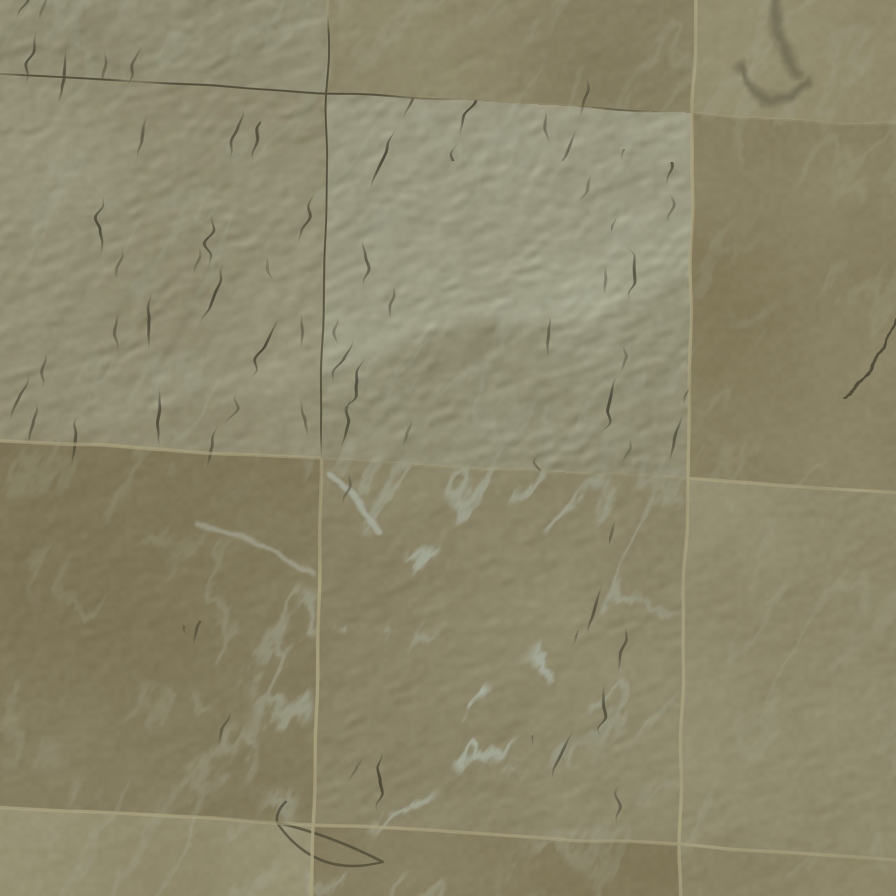
Reproduce this texture procedurally as a Shadertoy shader.

```glsl
// Weathered stone floor: slightly skewed square slabs with thin joints, wrinkles, pale veins and cracks.
#define TILE 0.409
#define ORIGIN vec2(0.349, 0.100)
#define SKEW vec2(-0.018, 0.058)
#define JOINT_WIDTH 0.0019
#define RELIEF 0.085
#define STONE_DARK vec3(0.465, 0.435, 0.335)
#define STONE_LIGHT vec3(0.645, 0.645, 0.555)
#define JOINT_COLOR vec3(0.66, 0.63, 0.49)
#define VEIN_COLOR vec3(0.66, 0.69, 0.63)
#define CRACK_COLOR vec3(0.27, 0.26, 0.20)

// Per slab, bottom row first: lightness and surface roughness.
const float TONE[12] = float[12](0.62, 0.24, 0.42, 0.23, 0.38, 0.52, 0.51, 0.58, 0.31, 0.56, 0.40, 0.52);
const float ROUGH[12] = float[12](0.2, 0.1, 0.2, 0.25, 0.45, 0.35, 0.8, 1.0, 0.05, 0.9, 0.3, 0.15);

float hash(vec2 p) {
    vec3 q = fract(vec3(p.xyx) * 0.1031);
    q += dot(q, q.yzx + 33.33);
    return fract((q.x + q.y) * q.z);
}

float noise(vec2 p) {
    vec2 i = floor(p), f = fract(p);
    f = f * f * (3.0 - 2.0 * f);
    return mix(mix(hash(i), hash(i + vec2(1, 0)), f.x),
               mix(hash(i + vec2(0, 1)), hash(i + vec2(1, 1)), f.x), f.y);
}

float fbm(vec2 p) {
    float sum = 0.0, amp = 0.5;
    for (int i = 0; i < 5; i++) {
        sum += amp * noise(p);
        p = mat2(1.6, 1.2, -1.2, 1.6) * p + 7.3;
        amp *= 0.5;
    }
    return sum;
}

// Antialiased line of half width w at distance d.
float line(float d, float w) {
    float px = 0.8 / iResolution.y;
    return 1.0 - smoothstep(w - px, w + px, d);
}

// Distance to a bowed stroke from a to b.
float stroke(vec2 p, vec2 a, vec2 b, float bow) {
    vec2 ab = b - a;
    float t = clamp(dot(p - a, ab) / dot(ab, ab), 0.0, 1.0);
    vec2 side = normalize(vec2(-ab.y, ab.x));
    return length(p - a - ab * t - side * bow * 4.0 * t * (1.0 - t));
}

// Leathery wrinkles over broad undulation.
float height(vec2 p, float rough) {
    vec2 w = p + 0.025 * vec2(fbm(p * 14.0), fbm(p * 14.0 + 31.0));
    vec2 r = mat2(0.94, -0.34, 0.34, 0.94) * w;
    return 0.75 * rough * noise(r * vec2(55.0, 115.0)) + (0.4 + 0.7 * rough) * fbm(r * vec2(20.0, 32.0));
}

// Scattered short, steep, tapered cracks.
float cracks(vec2 p, float density) {
    vec2 grid = vec2(26.0, 13.0), base = floor(p * grid);
    float ink = 0.0;
    for (int y = -1; y <= 1; y++)
    for (int x = -1; x <= 1; x++) {
        vec2 cell = base + vec2(x, y);
        float h = hash(cell + 17.0);
        vec2 v = p - (cell + vec2(hash(cell + 3.0), hash(cell + 9.0))) / grid;
        float t = v.y / mix(0.014, 0.036, h);
        float wiggle = 0.012 * (noise(vec2(p.y * 70.0, h * 90.0)) - 0.5);
        float d = abs(v.x - v.y * mix(-0.05, 0.5, hash(cell + 5.0)) - wiggle);
        float on = step(hash(cell + 41.0), density) * step(abs(t), 1.0);
        ink = max(ink, on * line(d, 0.0017 * (1.0 - t * t)) * (1.0 - t * t) * mix(0.35, 0.9, h));
    }
    return ink;
}

void mainImage(out vec4 fragColor, in vec2 fragCoord) {
    vec2 uv = fragCoord / iResolution.xy;
    vec2 wobble = 0.004 * (vec2(noise(uv * 17.0), noise(uv * 17.0 + 50.0)) - 0.5);
    vec2 g = (uv + SKEW * uv.yx - ORIGIN + wobble) / TILE;
    vec2 id = clamp(floor(g), vec2(-1), vec2(1, 2));
    int slab = int((id.y + 1.0) * 3.0 + id.x + 1.0);
    float rough = ROUGH[slab];
    vec2 local = uv + id * 3.7;

    // Stone tone: cloudy mottling and a pale diagonal band on the rough slabs.
    float cloud = fbm(local * 6.0 + 4.0) - 0.48;
    float band = uv.y - 0.583 - 0.268 * (uv.x - 0.371) + 0.06 * cloud;
    float pale = smoothstep(-0.012, 0.02, band) * (0.12 + 0.22 * exp(-max(band, 0.0) * 14.0));
    float tone = TONE[slab] + 0.45 * cloud + pale * smoothstep(0.6, 1.0, rough) * step(id.y, 1.5);
    tone += 0.10 * (noise(local * 160.0) - 0.5);
    vec3 color = mix(STONE_DARK, STONE_LIGHT, tone);
    color *= mix(vec3(1.01, 0.985, 0.93), vec3(1.0), rough);

    // Embossed relief, lit from the upper left.
    vec2 e = vec2(-0.0022, 0.0026);
    color += RELIEF * (height(local - e, rough) - height(local + e, rough));

    // Pale veins: ridged noise drawn out along a steep diagonal.
    vec2 v = mat2(0.55, -0.83, 0.83, 0.55) * (uv - vec2(0.50, 0.26));
    v = vec2(dot(uv - vec2(0.50, 0.26), vec2(0.5, 0.86)), dot(uv - vec2(0.50, 0.26), vec2(-0.86, 0.5)));
    float ridge = 1.0 - abs(2.0 * fbm(v * vec2(9.0, 23.0) + 12.0) - 0.96);
    float spread = exp(-dot(v * vec2(4.2, 6.5), v * vec2(4.2, 6.5)));
    float veins = smoothstep(0.86, 0.99, ridge) * smoothstep(0.38, 0.6, noise(uv * 19.0 + 6.0));
    veins *= 0.9 * spread * step(id.y, 0.5) + 0.16;
    vec2 bent = uv + 0.012 * (vec2(fbm(uv * 40.0), fbm(uv * 40.0 + 9.0)) - 0.48);
    veins = max(veins, 0.75 * (1.0 - smoothstep(0.001, 0.006, stroke(bent, vec2(0.368, 0.472), vec2(0.424, 0.404), 0.004))));
    veins = max(veins, 0.55 * (1.0 - smoothstep(0.0, 0.006, stroke(bent, vec2(0.222, 0.415), vec2(0.350, 0.360), 0.006))));
    color = mix(color, VEIN_COLOR, veins);

    // Cracks, one long fissure, a soft brown stain and a dark leaf outline.
    float ink = cracks(uv, rough * rough * (0.15 + 0.55 * smoothstep(0.3, 0.7, noise(uv * 8.0 + 2.0))));
    ink = max(ink, 0.85 * line(stroke(bent, vec2(1.01, 0.68), vec2(0.943, 0.557), 0.012), 0.0016));
    float stain = min(stroke(bent, vec2(0.83, 0.925), vec2(0.90, 0.91), -0.03), stroke(bent, vec2(0.87, 1.02), vec2(0.89, 0.92), -0.012));
    ink = max(ink, 0.38 * (1.0 - smoothstep(0.0, 0.013, stain)));
    float leaf = min(stroke(uv, vec2(0.309, 0.082), vec2(0.427, 0.038), 0.004), stroke(uv, vec2(0.309, 0.082), vec2(0.427, 0.038), -0.022));
    leaf = min(leaf, stroke(uv, vec2(0.309, 0.082), vec2(0.319, 0.105), 0.003));
    color = mix(color, CRACK_COLOR, max(ink, 0.7 * line(leaf, 0.0015)));

    // Joints: mostly pale grout, open and dark along the worn upper slabs.
    vec2 n = floor(g + 0.5), d = abs(g - n) * TILE;
    float wear = 0.55 + 0.45 * noise(uv * 23.0);
    float openX = step(abs(n.x), 0.5) * step(1.0, g.y);
    float openY = step(1.5, n.y) * step(g.x, 1.0);
    float faintY = (n.y > 0.5 && g.x > 0.0 && g.x < 1.0) || n.y > 1.5 ? 0.25 : 0.85;
    float grout = max(line(d.x, JOINT_WIDTH) * (1.0 - 0.6 * openX), line(d.y, JOINT_WIDTH) * faintY);
    float gap = max(line(d.x, 0.0011) * openX, line(d.y, 0.0011) * openY);
    color = mix(color, JOINT_COLOR, grout * wear);
    color = mix(color, CRACK_COLOR, gap * smoothstep(0.25, 0.6, noise(uv * 13.0 + 5.0)) * 0.85);

    fragColor = vec4(color, 1.0);
}
```
